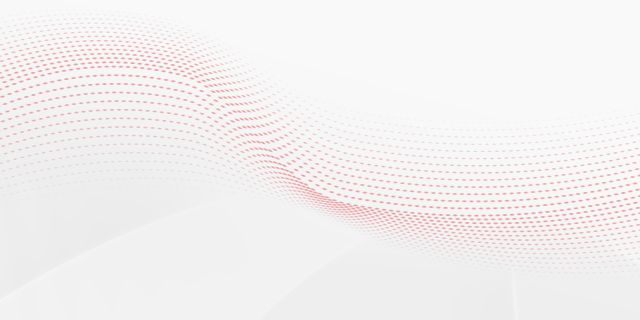
Write a Shadertoy shader that draws this background.

```glsl
// Pale backdrop of soft folded sheets crossed by a waving ribbon of red dots.
// Three blended arcs bound the ribbon; rows follow the arcs, and each pixel
// tests the nearest dot of a few rows, fading dots away from the spine.

// Parabola with its turning point at peak.
float arc(float x, vec2 peak, float bend) {
    float d = x - peak.x;
    return peak.y - bend * d * d;
}

// Crest on the left easing into a trough on the right.
float wave(float x, vec2 crest, float crestBend, vec2 trough, float troughBend, vec2 span) {
    return mix(arc(x, crest, crestBend), arc(x, trough, -troughBend),
               smoothstep(span.x, span.y, x));
}

float topEdge(float x) {
    return wave(x, vec2(0.234, 0.984), 0.384, vec2(1.51, 0.638), 0.211, vec2(0.52, 1.17));
}

float spine(float x) {
    return wave(x, vec2(0.352, 0.792), 0.576, vec2(1.484, 0.326), 0.23, vec2(0.573, 1.094));
}

float bottomEdge(float x) {
    return wave(x, vec2(0.495, 0.391), 0.23, vec2(1.849, 0.115), 0.269, vec2(0.833, 1.25));
}

// Distance between rows on the upper or lower side of the spine.
float rowSpacing(float x, bool upper) {
    return upper ? (topEdge(x) - spine(x)) / 14.0 : (spine(x) - bottomEdge(x)) / 15.0;
}

// Soft light, shadowed folds and thin bright rims.
vec3 backdrop(vec2 p, float px) {
    float light = 0.948 + 0.03 * smoothstep(0.35, 1.2, 0.25 * p.x + p.y);
    vec2 haze = (p - vec2(0.15, 0.48)) * vec2(1.6, 4.0);
    light -= 0.012 * exp(-dot(haze, haze));

    // Left sheet: shadow above its curved rim
    float leftGap = p.y - (0.0625 + 0.62 * p.x - 0.235 * p.x * p.x);
    float leftFade = 1.0 - smoothstep(0.3, 0.85, p.x);
    light -= 0.024 * smoothstep(-px, px, leftGap) * exp(-max(leftGap, 0.0) * 4.5) * leftFade;
    light += 0.014 * exp(-abs(leftGap) * 110.0) * leftFade;

    // Middle sheet: shadow under the rim, clearing upward
    float dx = p.x - 0.807;
    float midGap = 0.98 * dx - 0.7 * dx * dx - p.y;
    float rimFade = 1.0 - smoothstep(0.18, 0.29, p.y);
    float inside = smoothstep(-px, px, midGap) * step(0.0, dx);
    light -= 0.016 * inside * (1.0 - smoothstep(0.12, 0.36, p.y));
    light += 0.009 * exp(-abs(midGap) * 110.0) * rimFade * step(-0.02, dx);

    // Right crease: a narrow highlight with a shaded side
    float crease = p.x - (1.615 - 0.13 * p.y + 0.38 * p.y * p.y);
    float creaseFade = 1.0 - smoothstep(0.08, 0.19, p.y);
    light += 0.028 * exp(-abs(crease) * 160.0) * creaseFade;
    light -= 0.008 * smoothstep(-0.25, 0.0, crease) * (1.0 - smoothstep(-px, px, crease)) * creaseFade;

    // Faint drapery in the lower left
    light += 0.003 * sin(p.x * 48.0 + p.y * 9.0) * exp(-p.x * 5.0) * (1.0 - smoothstep(0.3, 0.6, p.y));
    return vec3(light);
}

void mainImage(out vec4 fragColor, in vec2 fragCoord) {
    vec2 p = fragCoord / iResolution.y;
    float px = 1.0 / iResolution.y;
    vec3 color = backdrop(p, px);

    // Row under the pixel: zero on the spine, positive above it
    float rise = p.y - spine(p.x);
    float nearRow = floor(rise / rowSpacing(p.x, rise > 0.0) + 0.5);

    float columns = 45.0;
    for (int i = -3; i <= 3; i++) {
        float row = nearRow + float(i);
        float v = row / (row > 0.0 ? 14.0 : 15.0);

        // Nearest dot centre of this row, in staggered columns
        float stagger = row * 0.35;
        float x = (floor(p.x * columns + stagger + 0.5) - stagger) / columns;
        float spacing = rowSpacing(x, row > 0.0);
        vec2 offset = p - vec2(x, spine(x) + row * spacing);

        // Flat ellipse, a little tilted along the downward slope
        float slope = (spine(x + 0.01) - spine(x - 0.01)) / 0.02;
        offset.y -= 0.35 * slope * offset.x;
        float strength = exp(-2.8 * v * v);
        vec2 radius = vec2(0.0064, 0.0029) * mix(0.6, 1.0, strength);
        radius.y = min(radius.y, 0.55 * spacing);
        float dist = (length(offset / radius) - 1.0) * radius.y;
        float coverage = clamp(0.5 - dist / px, 0.0, 1.0);

        // Red along the spine, paler and greyer toward both edges
        vec3 dotColor = mix(vec3(0.80, 0.75, 0.75), vec3(0.90, 0.50, 0.51),
                            smoothstep(0.0, 0.6, strength));
        float edgeFade = 1.0 - smoothstep(0.75, 1.05, abs(v));
        color = mix(color, dotColor, coverage * mix(0.3, 0.72, strength) * edgeFade);
    }

    fragColor = vec4(color, 1.0);
}
```
